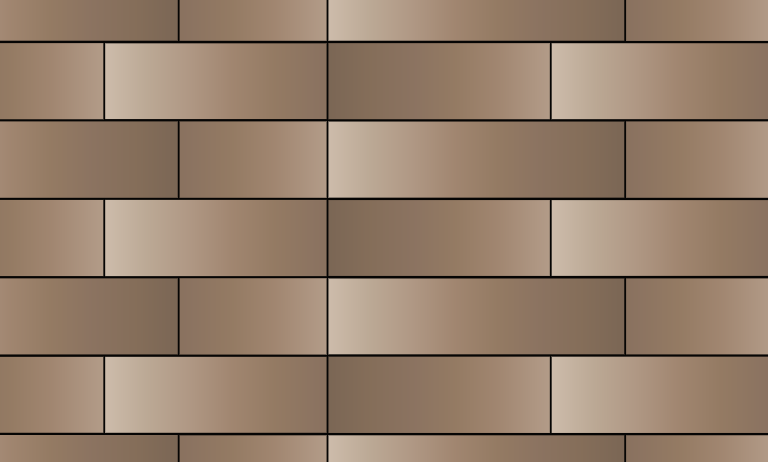
Reproduce this pattern procedurally as a Shadertoy shader.

```glsl
// Staggered courses of long planks, each shaded by a horizontal brown ramp.
// Courses alternate between two layouts: a wide and a short plank, or two equal ones.
// A per-plank hash slightly varies the thickness of the dark joints.

// Lengths are in canvas heights; positions along a course are in ramp lengths.
const float COURSE_HEIGHT = 0.1697;
const float RAMP_LENGTH = 0.6443;
const float PERIOD = 1.5;
const vec2 ORIGIN = vec2(0.7089, 0.0606);
const vec2 JOINT_HALF_WIDTH = vec2(0.0020, 0.0025);
const vec3 JOINT_COLOUR = vec3(0.025, 0.02, 0.015);

// Sine-free hash of a cell index
float hash21(vec2 cell) {
    vec3 q = fract(cell.xyx * 0.1031);
    q += dot(q, q.yzx + 33.33);
    return fract((q.x + q.y) * q.z);
}

// Ramp from pale beige (0) to dark brown (1)
vec3 brownRamp(float t) {
    const vec3 stops[8] = vec3[8](
        vec3(0.805, 0.738, 0.672), vec3(0.735, 0.662, 0.585),
        vec3(0.688, 0.595, 0.518), vec3(0.630, 0.525, 0.440),
        vec3(0.580, 0.480, 0.388), vec3(0.545, 0.450, 0.378),
        vec3(0.520, 0.430, 0.350), vec3(0.480, 0.400, 0.332));
    float x = clamp(t, 0.0, 1.0) * 7.0;
    int i = min(int(x), 6);
    return mix(stops[i], stops[i + 1], x - float(i));
}

// Ramp position at s along one period, with the inner joint at split
float plankTone(float s, float split, bool equalPlanks) {
    bool firstPlank = s < split;
    if (equalPlanks) return firstPlank ? 1.0 - s : s - split;
    return firstPlank ? s : 0.75 - (s - split);
}

// Antialiased coverage of a line at distance d
float lineCoverage(float d, float halfWidth, float pixel) {
    return clamp((halfWidth - d) / pixel + 0.5, 0.0, 1.0);
}

void mainImage(out vec4 fragColor, in vec2 fragCoord) {
    float pixel = 1.0 / iResolution.y;
    vec2 p = fragCoord * pixel - ORIGIN;

    // Course and position inside it
    float course = floor(p.y / COURSE_HEIGHT);
    float across = fract(p.y / COURSE_HEIGHT);
    bool equalPlanks = mod(course, 2.0) < 0.5;
    float split = equalPlanks ? 0.75 : 1.0;

    // Repeat along the course
    float along = p.x / RAMP_LENGTH;
    float s = mod(along, PERIOD);
    float plank = 2.0 * floor(along / PERIOD) + step(split, s);
    vec3 colour = brownRamp(plankTone(s, split, equalPlanks));

    // Dark joints between planks and courses
    float endDistance = min(abs(s - split), min(s, PERIOD - s)) * RAMP_LENGTH;
    float edgeDistance = min(across, 1.0 - across) * COURSE_HEIGHT;
    float variation = mix(0.85, 1.15, hash21(vec2(plank, course) + 17.0));
    float joint = max(
        lineCoverage(endDistance, JOINT_HALF_WIDTH.x, pixel),
        lineCoverage(edgeDistance, JOINT_HALF_WIDTH.y * variation, pixel));

    fragColor = vec4(mix(colour, JOINT_COLOUR, joint), 1.0);
}
```
